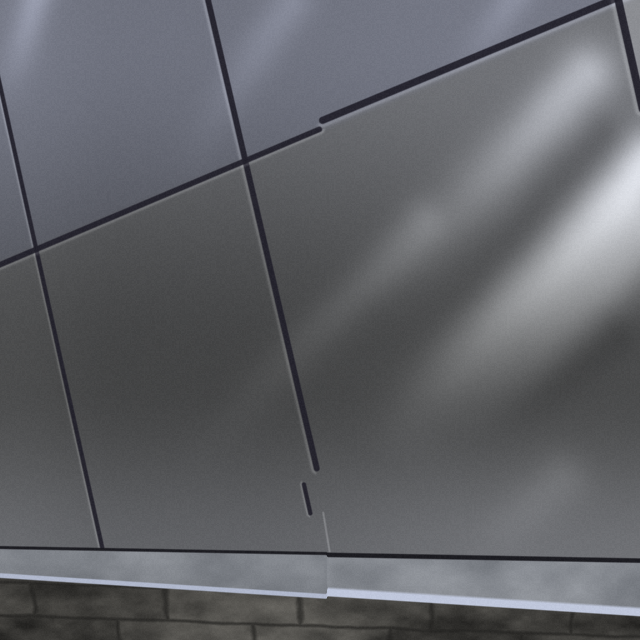
Reproduce this texture procedurally as a Shadertoy shader.

```glsl
// Brushed metal cladding with dark seams and diagonal glints above a ledge and stone wall.

float hash(vec2 p) {
    vec3 q = fract(vec3(p.xyx) * 0.1031);
    q += dot(q, q.yzx + 33.33);
    return fract((q.x + q.y) * q.z);
}

float noise(vec2 p) {
    vec2 i = floor(p), f = fract(p);
    f = f * f * (3.0 - 2.0 * f);
    return mix(mix(hash(i), hash(i + vec2(1, 0)), f.x),
               mix(hash(i + vec2(0, 1)), hash(i + vec2(1, 1)), f.x), f.y);
}

float fbm(vec2 p) {
    float sum = 0.0, gain = 0.5;
    for (int i = 0; i < 4; i++) {
        sum += gain * noise(p);
        p = p * 2.03 + 7.1;
        gain *= 0.5;
    }
    return sum;
}

// x: signed distance to the segment's line side, y: distance to the segment, z: position along it
vec3 segment(vec2 p, vec2 a, vec2 b) {
    vec2 d = b - a, q = p - a;
    float t = clamp(dot(q, d) / dot(d, d), 0.0, 1.0);
    float side = (d.x * q.y - d.y * q.x) / length(d);
    return vec3(side, length(q - d * t), t);
}

// Soft reflection that fades from a towards b
float glint(vec2 p, vec2 a, vec2 b, float width) {
    vec3 s = segment(p, a, b);
    float fade = 1.0 - s.z * s.z * (3.0 - 2.0 * s.z);
    return exp(-s.y * s.y / (width * width)) * mix(fade, 1.0 - s.z, 0.5);
}

// Dark groove with a thin lit edge on its negative side
vec3 seam(vec3 col, vec2 p, vec2 a, vec2 b, float halfWidth, float px) {
    vec3 s = segment(p, a, b);
    float rim = exp(-pow((s.y - halfWidth * 1.5) / (halfWidth * 0.6), 2.0));
    col += 0.10 * rim * smoothstep(0.0, halfWidth, -s.x);
    float groove = 1.0 - smoothstep(halfWidth - px, halfWidth + px, s.y);
    return mix(col, vec3(0.13, 0.125, 0.165), groove * 0.93);
}

vec3 panels(vec2 p, float px) {
    // Broad shading
    float above = smoothstep(-0.01, 0.01, p.y - 0.588 - 0.42 * p.x);
    float right = smoothstep(0.35, 0.8, p.x);
    float low = 1.0 - smoothstep(0.12, 0.40, p.y);
    float tone = 0.265 + 0.16 * smoothstep(0.43, 0.95, p.y) + 0.12 * low;
    tone += 0.025 * above + right * (0.025 + 0.03 * low);
    tone += 0.03 * (1.0 - smoothstep(0.0, 0.2, p.x));

    // Diagonal reflections
    float warp = 0.016 * (fbm(p * 5.0) - 0.5);
    vec2 q = p + vec2(warp, -warp);
    float light = 0.50 * glint(q, vec2(1.02, 0.74), vec2(0.58, 0.29), 0.052);
    light += 0.27 * glint(q, vec2(1.02, 0.63), vec2(0.70, 0.32), 0.050);
    light += 0.27 * glint(q, vec2(0.92, 0.88), vec2(0.57, 0.52), 0.048) * (1.0 - above);
    light += 0.10 * glint(q, vec2(0.66, 0.65), vec2(0.28, 0.25), 0.036);
    light += 0.15 * glint(q, vec2(0.06, 1.02), vec2(0.0, 0.82), 0.026);
    light += 0.09 * glint(q, vec2(0.45, 1.0), vec2(0.27, 0.71), 0.034);
    light += 0.09 * glint(q, vec2(0.80, 1.01), vec2(0.70, 0.87), 0.028) * above;
    light += 0.07 * glint(q, vec2(0.88, 0.25), vec2(0.72, 0.12), 0.040);
    light -= 0.07 * glint(q, vec2(0.95, 0.78), vec2(0.60, 0.40), 0.035);
    light -= 0.05 * glint(q, vec2(0.96, 0.48), vec2(0.70, 0.25), 0.035);

    float cool = clamp(0.3 * smoothstep(0.4, 0.9, p.y) + 0.6 * above + 0.25 * low, 0.0, 1.0);
    vec3 col = (tone + light) * mix(vec3(1.0, 1.01, 1.02), vec3(0.96, 0.99, 1.11), cool);
    col += 0.10 * smoothstep(-0.004, 0.004, p.x - 0.966 - 0.227 * (1.0 - p.y));

    // Panel joints, with small breaks at the middle
    col = seam(col, p, vec2(-0.03, 1.003), vec2(0.161, 0.139), 0.0032, px);
    col = seam(col, p, vec2(0.320, 1.022), vec2(0.495, 0.268), 0.0045, px);
    col = seam(col, p, vec2(0.475, 0.243), vec2(0.485, 0.198), 0.0032, px);
    col = seam(col, p, vec2(-0.02, 0.578), vec2(0.499, 0.798), 0.0042, px);
    col = seam(col, p, vec2(0.504, 0.812), vec2(0.980, 1.010), 0.0055, px);
    col = seam(col, p, vec2(0.964, 1.010), vec2(1.004, 0.830), 0.0060, px);
    float hair = segment(p, vec2(0.505, 0.199), vec2(0.515, 0.138)).y;
    return col + 0.12 * (1.0 - smoothstep(0.0, 0.0015 + px, hair));
}

vec3 stone(vec2 p) {
    vec2 g = vec2(p.x, p.y + 0.035 * p.x) / vec2(0.21, 0.052) + vec2(0.12, 0.25);
    g += 0.12 * (fbm(p * 18.0) - 0.5);
    g.x += 0.65 * mod(floor(g.y), 2.0);
    vec2 f = abs(fract(g) - 0.5);
    float joint = max(smoothstep(0.47, 0.5, f.x), smoothstep(0.41, 0.5, f.y));
    float lit = exp(-pow((p.x - 0.40) / 0.20, 2.0));
    float tone = 0.17 + 0.05 * hash(floor(g)) + 0.09 * lit;
    tone += 0.22 * (fbm(p * vec2(22.0, 40.0)) - 0.40);
    return mix(tone, 0.14, joint * 0.7) * vec3(1.03, 1.01, 0.96);
}

void mainImage(out vec4 fragColor, in vec2 fragCoord) {
    vec2 p = fragCoord / iResolution.xy;
    float px = 1.0 / iResolution.y;
    float shift = smoothstep(-px, px, p.x - 0.511);
    float panelFoot = 0.1445 - 0.0185 * p.x - 0.002 * shift;
    float ledgeFoot = 0.097 - 0.064 * p.x + 0.004 * shift;
    float lipHeight = mix(0.009, 0.016, shift);

    // Ledge with patchy reflections and a bright lip
    float patches = fbm(vec2(p.x * 9.0, p.y * 14.0)) - 0.45;
    vec3 ledge = vec3(0.45, 0.465, 0.49) + 0.30 * patches + 0.05 * shift;
    float lip = 1.0 - smoothstep(lipHeight * 0.65, lipHeight, p.y - ledgeFoot);
    ledge = mix(ledge, vec3(0.69, 0.72, 0.80) + 0.06 * shift, lip);

    vec3 col = mix(stone(p), ledge, smoothstep(-px, px, p.y - ledgeFoot));
    col = mix(col, panels(p, px), smoothstep(-px, px, p.y - panelFoot));
    float gap = abs(p.y - panelFoot), gapHalf = 0.0023 + 0.0012 * shift;
    col = mix(col, vec3(0.11, 0.11, 0.13), 1.0 - smoothstep(gapHalf - px, gapHalf + px, gap));

    // Fine grain
    col += 0.022 * (hash(floor(p * 512.0)) - 0.5);
    fragColor = vec4(clamp(col, 0.0, 1.0), 1.0);
}
```
